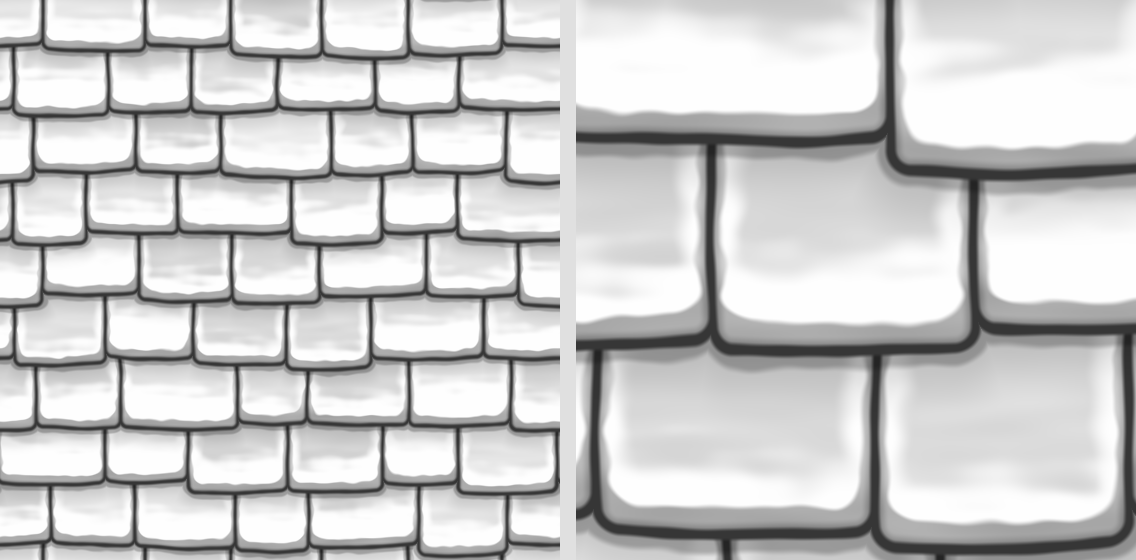
Left: the whole. Right: its middle third, enlarged.
Reproduce this texture procedurally as a WebGL 2 fragment shader.

```glsl
#version 300 es
precision highp float;
uniform vec2 u_resolution;
out vec4 outColor;

const vec2 GRID = vec2(6.0, 9.0); // tiles across, rows down

vec2 hash2(vec2 p) {
  vec2 k = vec2(dot(p, vec2(127.1, 311.7)), dot(p, vec2(269.5, 183.3)));
  return fract(sin(k) * 43758.5);
}

// Gradient noise repeating after "period" cells, about -0.7 to 0.7
float gradientAt(vec2 cell, vec2 offset, vec2 period) {
  return dot(hash2(mod(cell, period) + 3.7) * 2.0 - 1.0, offset);
}

float noise(vec2 p, vec2 period) {
  p *= period;
  vec2 i = floor(p), f = fract(p), u = f * f * f * (f * (f * 6.0 - 15.0) + 10.0);
  vec2 x = vec2(1, 0), y = vec2(0, 1);
  return mix(mix(gradientAt(i, f, period), gradientAt(i + x, f - x, period), u.x),
             mix(gradientAt(i + y, f - y, period), gradientAt(i + 1.0, f - 1.0, period), u.x), u.y);
}

// Distance to a slab without a top, with rounded lower corners
float slab(vec2 p, vec2 halfSize, float radius) {
  vec2 q = vec2(abs(p.x), p.y) - halfSize + radius;
  return min(max(q.x, q.y), 0.0) + length(max(q, 0.0)) - radius;
}

// Falls from 1 to 0 between two distances
float fade(float near, float far, float d) {
  return 1.0 - smoothstep(near, far, d);
}

float rowOffset(float row) {
  return mod(row, 2.0) < 0.5 ? 0.42 : 0.03;
}

// Left seam of a tile, in canvas units
float seam(float row, float column) {
  float jitter = hash2(mod(vec2(column, row), GRID) + 17.0).x - 0.5;
  return (column + rowOffset(row) + 0.32 * jitter) / GRID.x;
}

// Painted face: bevelled rim, white highlight and grey wash at the top
float faceTone(vec2 local, float halfWidth, float d, vec2 rnd, float grain, float streak) {
  float up = -local.y;
  float side = halfWidth - abs(local.x);
  float start = mix(0.2, 0.62, rnd.x);
  float wash = smoothstep(start, start + 0.3, up * GRID.y + 0.3 * streak + 0.1 * grain);
  wash *= smoothstep(0.009, 0.026, side + 0.012 * grain);
  float tone = 0.995 - wash * (mix(0.06, 0.16, rnd.y) + 0.06 * streak);

  float inner = slab(local, vec2(halfWidth - 0.008, -0.016), 0.017);
  float rim = smoothstep(-0.002, 0.002, inner + 0.005 * grain + 0.004 * streak);
  float rimTone = mix(0.66, 0.82, smoothstep(0.01, 0.05, up)) + 0.08 * streak;
  rimTone -= 0.16 * smoothstep(-0.009, -0.002, d);
  return mix(tone, rimTone, rim);
}

void main() {
  vec2 p = gl_FragCoord.xy / u_resolution;
  p.y = 1.0 - p.y;
  float pixel = 1.0 / min(u_resolution.x, u_resolution.y);

  // Hand-drawn wobble and brush texture
  float grain = noise(p, vec2(40.0));
  float streak = noise(p, vec2(14.0, 60.0));
  p += 0.004 * vec2(noise(p, vec2(16.0)), noise(p + 0.37, vec2(16.0)));

  float tone = 0.9;
  float baseRow = floor(p.y * GRID.y - 0.81) + 1.0;

  // Lay rows from the lowest to the one overlapping it from above
  for (float j = 1.0; j >= -1.0; j--) {
    float row = mod(baseRow + j, GRID.y);
    float bottom = (baseRow + j + 0.81) / GRID.y;
    float column = floor(p.x * GRID.x - rowOffset(row));
    float d = 1.0, halfWidth = 0.0;
    vec2 local = vec2(0.0), rnd = vec2(0.0);

    // Nearest tile of this row
    for (float i = -1.0; i <= 1.0; i++) {
      float left = seam(row, column + i), right = seam(row, column + i + 1.0);
      vec2 id = mod(vec2(column + i, row), GRID);
      vec2 shape = hash2(id + 41.0) - 0.5;
      float h = 0.5 * (right - left);
      vec2 q = p - vec2(0.5 * (left + right), bottom + 0.024 * shape.x);
      float across = q.x / h;
      q.y -= 0.004 * (1.0 - across * across) + 0.005 * shape.y * across;
      float dist = slab(q, vec2(h, 0.0), 0.012);
      if (dist < d) {
        d = dist;
        halfWidth = h;
        local = q;
        rnd = hash2(id + 73.0);
      }
    }

    // Shadow on the row below, then the face, then the outline
    tone *= 1.0 - 0.2 * fade(0.008, 0.013, d + 0.004 * grain) - 0.14 * fade(0.0, 0.045, d + 0.01 * streak);
    float face = faceTone(local, halfWidth, d, rnd, grain, streak);
    tone = mix(tone, face, fade(-pixel, pixel, d));
    float lineWidth = 0.0027 + 0.0009 * grain + 0.0006 * fade(0.0, 0.02, -local.y);
    float line = fade(lineWidth - 0.001 - pixel, lineWidth + 0.001 + pixel, abs(d));
    tone = mix(tone, 0.21, line);
  }
  outColor = vec4(vec3(clamp(tone, 0.0, 1.0)), 1.0);
}
```
